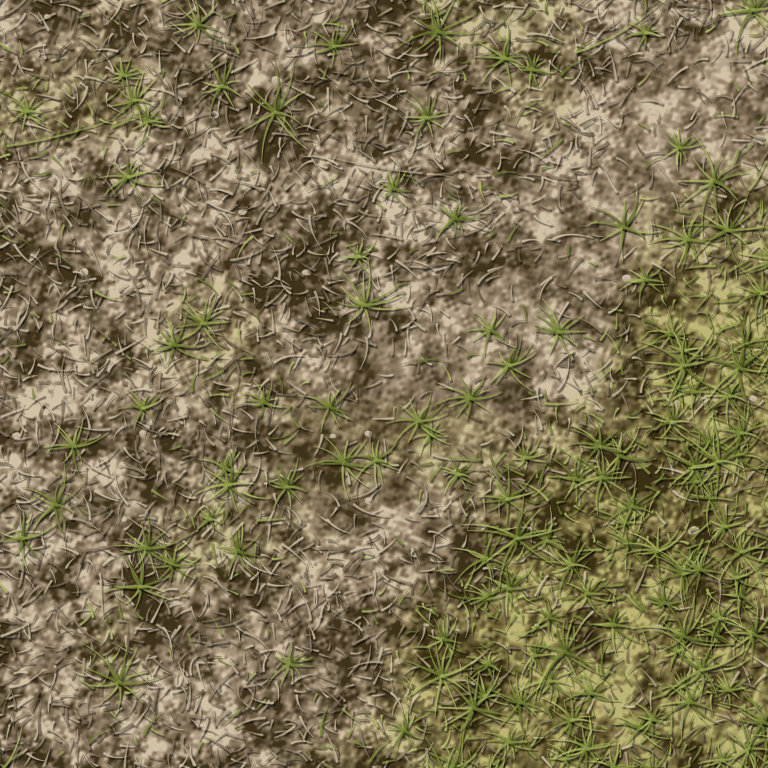
A three.js fragment shader for this texture:

```glsl
// Worn lawn: crumbly bare soil with dry straw, pebbles and tufts of grass.
#define SOFT 0.0012
#define SOIL_SCALE 21.0
#define SOIL_CONTRAST 2.7
#define STRAW_AMOUNT 0.72
#define TUFT_BLADES 11
#define SHADOW 0.38
#define DARK vec3(0.25, 0.20, 0.11)
#define BROWN vec3(0.43, 0.37, 0.28)
#define TAN vec3(0.61, 0.54, 0.44)
#define PALE vec3(0.82, 0.76, 0.65)
#define GREEN vec3(0.40, 0.45, 0.16)
#define LIME vec3(0.74, 0.78, 0.43)

varying vec2 vUv;

float hash(vec2 p) {
  return fract(sin(dot(p, vec2(127.1, 311.7))) * 43758.545);
}

vec2 hash2(vec2 p) {
  return vec2(hash(p), hash(p + 37.3));
}

float noise(vec2 p) {
  vec2 i = floor(p), f = fract(p);
  f = f * f * (3.0 - 2.0 * f);
  float low = mix(hash(i), hash(i + vec2(1.0, 0.0)), f.x);
  float high = mix(hash(i + vec2(0.0, 1.0)), hash(i + 1.0), f.x);
  return mix(low, high, f.y);
}

// Rough ground height with nearly equal weight on coarse and fine crumbs
float crumbs(vec2 p) {
  float sum = 0.0, weight = 0.28;
  p *= SOIL_SCALE;
  for (int i = 0; i < 4; i++) {
    sum += weight * noise(p);
    p = mat2(0.8, 0.6, -0.6, 0.8) * p * 2.05 + 11.7;
    weight *= 0.93;
  }
  return sum;
}

// Grass thickens toward the lower right, with stray patches elsewhere
float grassCover(vec2 p) {
  float patches = noise(p * 7.0 + 4.0) - 0.5;
  float lawn = smoothstep(-0.12, 0.2, p.x - 0.42 - 0.74 * p.y + 0.3 * patches);
  return max(lawn, 0.4 * smoothstep(0.1, 0.4, patches));
}

// Trodden diagonal strip of open soil
float bareSoil(vec2 p) {
  vec2 start = vec2(0.46, 0.40), path = vec2(0.44, 0.42);
  float t = clamp(dot(p - start, path) / dot(path, path), 0.0, 1.0);
  float d = length(p - start - path * t) + 0.09 * (noise(p * 9.0) - 0.5);
  return 1.0 - smoothstep(0.04, 0.13, d);
}

// Coverage of a bent blade tapering from its root at the origin
float blade(vec2 q, vec2 dir, float len, float width, float bend) {
  float t = dot(q, dir) / len;
  float u = clamp(t, 0.0, 1.0);
  float side = dot(q, vec2(-dir.y, dir.x)) - bend * len * u * u;
  float d = length(vec2(side, (t - u) * len)) - width * (1.0 - 0.8 * u);
  return 1.0 - smoothstep(-SOFT, SOFT, d);
}

void paintBlade(inout vec3 col, vec2 q, vec2 dir, float len, float width, float bend, vec3 tint) {
  vec2 shift = vec2(-0.0016, 0.0026);
  col *= 1.0 - SHADOW * blade(q + shift, dir, len, width * 1.3, bend);
  col = mix(col, tint, 0.88 * blade(q, dir, len, width, bend));
}

// Loose stalks, one per cell, partly green where grass grows
void paintStalks(inout vec3 col, vec2 p, float cells, float width, float amount, float seed) {
  for (int k = 0; k < 9; k++) {
    vec2 cell = floor(p * cells) + vec2(mod(float(k), 3.0), floor(float(k) / 3.0)) - 1.0;
    vec2 h = hash2(cell + seed), g = hash2(cell + seed + 71.9);
    vec2 root = (cell + h) / cells;
    if (g.x > amount * (1.0 - 0.7 * bareSoil(root))) continue;
    float angle = 6.2832 * hash(cell + seed + 19.1);
    vec2 dir = vec2(cos(angle), sin(angle));
    float len = (0.5 + 0.8 * h.y) / cells;
    vec3 tint = mix(mix(BROWN, TAN, h.x), PALE, smoothstep(0.2, 0.8, g.y));
    if (fract(g.y * 17.0) < 0.06 + 0.6 * grassCover(root)) tint = mix(GREEN, LIME, h.x);
    paintBlade(col, p - root + dir * len * 0.5, dir, len, width, h.x - 0.5, tint);
  }
}

// Grass tufts whose blades fan out from a shared root
void paintTufts(inout vec3 col, vec2 p, float cells, float seed) {
  for (int k = 0; k < 9; k++) {
    vec2 cell = floor(p * cells) + vec2(mod(float(k), 3.0), floor(float(k) / 3.0)) - 1.0;
    vec2 root = (cell + hash2(cell + seed)) / cells;
    if (hash(cell + seed + 53.7) > 0.1 + 0.75 * grassCover(root)) continue;
    float size = 0.45 + 0.4 * hash(cell + seed + 5.3);
    for (int b = 0; b < TUFT_BLADES; b++) {
      vec2 h = hash2(cell + seed + float(b) * 3.17);
      float angle = 6.2832 * (float(b) + h.x) / float(TUFT_BLADES);
      vec2 dir = normalize(vec2(cos(angle), sin(angle) + 0.25));
      float len = size * (0.45 + 0.55 * h.y) / cells;
      vec3 tint = mix(GREEN, LIME, clamp(h.x * 0.8 + 0.4 * length(p - root) / len - 0.1, 0.0, 1.0));
      paintBlade(col, p - root, dir, len, 0.0021, h.y - 0.5, tint);
    }
  }
}

// Sparse pale stones with a shaded lower edge
void paintPebbles(inout vec3 col, vec2 p) {
  vec2 cell = floor(p * 24.0), h = hash2(cell + 8.1);
  vec2 q = (fract(p * 24.0) - 0.3 - 0.4 * h) / 24.0;
  float size = 0.003 + 0.004 * h.x;
  float d = length(q * vec2(1.0, 1.3)) + 0.003 * (noise(p * 180.0) - 0.5) - size;
  float shown = step(hash(cell + 2.9), 0.07);
  col = mix(col, PALE * (0.93 + 18.0 * q.y), shown * (1.0 - smoothstep(-SOFT, SOFT, d)));
}

void main() {
  vec2 p = vUv;
  float bare = bareSoil(p), cover = grassCover(p);

  // Soil tone from height, slope lighting and broad dry patches
  float height = crumbs(p);
  float slope = height - crumbs(p + vec2(-0.002, 0.003));
  float broad = noise(p * 5.0 + 2.0) * 0.6 + noise(p * 12.0) * 0.4 - 0.5;
  float contrast = SOIL_CONTRAST * (1.0 - 0.35 * bare);
  float tone = 0.47 + contrast * (height - 0.49) + 0.9 * slope + 0.4 * broad + 0.03 * bare;
  vec3 col = mix(DARK, BROWN, clamp(tone * 3.0, 0.0, 1.0));
  col = mix(col, TAN, clamp(tone * 3.0 - 1.0, 0.0, 1.0));
  col = mix(col, PALE, clamp(tone * 3.0 - 2.0, 0.0, 1.0));
  col *= mix(vec3(1.0), vec3(0.88, 0.92, 0.62), 0.8 * cover);

  // Litter and growth, from the ground up
  paintPebbles(col, p);
  paintStalks(col, p, 58.0, 0.0015, STRAW_AMOUNT, 3.0);
  paintStalks(col, p, 41.0, 0.0017, STRAW_AMOUNT, 47.0);
  paintStalks(col, p, 27.0, 0.0018, STRAW_AMOUNT * 0.7, 91.0);
  paintStalks(col, p, 7.0, 0.0013, 0.14, 133.0);
  paintTufts(col, p, 17.0, 12.0);
  paintTufts(col, p, 11.0, 64.0);

  gl_FragColor = vec4(col, 1.0);
}
```
